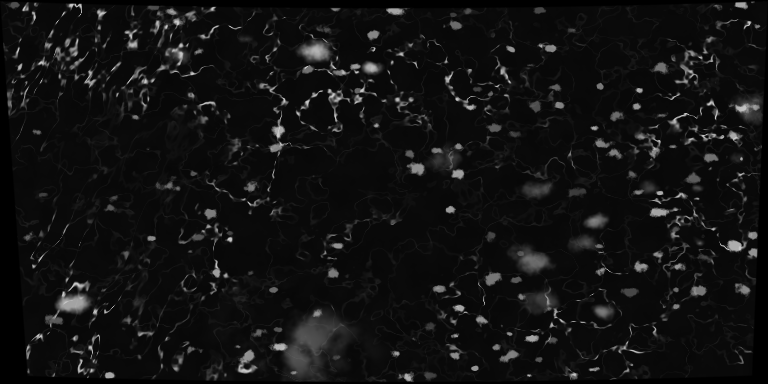
Reproduce this texture procedurally as a Shadertoy shader.

```glsl
// Dark monochrome field of broken bright filaments, small clumps and soft clouds.

float hash(vec2 p) {
    return fract(sin(dot(p, vec2(127.1, 311.7))) * 43758.55);
}

float noise(vec2 p) {
    vec2 i = floor(p), f = fract(p);
    f = f * f * (3.0 - 2.0 * f);
    return mix(mix(hash(i), hash(i + vec2(1, 0)), f.x),
               mix(hash(i + vec2(0, 1)), hash(i + vec2(1, 1)), f.x), f.y);
}

float fbm(vec2 p) {
    float sum = 0.0, amp = 0.5;
    for (int i = 0; i < 4; i++) {
        sum += amp * noise(p);
        p = mat2(1.6, 1.2, -1.2, 1.6) * p + 7.3;
        amp *= 0.5;
    }
    return sum;
}

// Scattered blobs with ragged outlines, one candidate per grid cell
float puffs(vec2 p, float cells, float chance, float softness, float seed) {
    vec2 g = p * cells, home = floor(g);
    float ragged = (fbm(p * cells * 2.6 + seed) - 0.47) * 2.4;
    float light = 0.0;
    for (int y = -1; y <= 1; y++)
    for (int x = -1; x <= 1; x++) {
        vec2 cell = home + vec2(x, y);
        vec2 id = cell + seed;
        float crowd = smoothstep(0.32, 0.62, fbm(id * 0.3));
        float present = step(hash(id), chance * crowd);
        vec2 center = cell + 0.15 + 0.7 * vec2(hash(id + 3.1), hash(id + 5.7));
        float size = mix(0.14, 0.38, hash(id + 9.2));
        vec2 d = (g - center) * vec2(0.8, 1.3);
        float shape = 1.0 - length(d) / size + ragged;
        float glow = mix(0.25, 0.85, hash(id + 12.4));
        float reach = smoothstep(2.2, 1.2, length(d) / size);
        light = max(light, present * glow * reach * smoothstep(0.0, softness, shape));
    }
    return light;
}

// Crinkled contour lines, slanted and stretched toward the left side
float filaments(vec2 p, float width) {
    vec2 warped = p + 0.03 * vec2(noise(p * 13.0), noise(p * 13.0 + 31.0));
    vec2 slanted = vec2(dot(warped, vec2(0.89, -0.45)) * 19.0,
                        dot(warped, vec2(0.45, 0.89)) * 7.0);
    float field = mix(fbm(warped * vec2(13.0, 15.0)), fbm(slanted),
                      smoothstep(0.75, 0.2, p.x));
    return smoothstep(width, 0.0, abs(field - 0.47));
}

// Tapered frame with slightly bowed top and bottom
float frame(vec2 p) {
    float bow = 0.018 * (p.x - 1.0) * (p.x - 1.0);
    float side = min(p.x - 0.073 * (1.0 - p.y), 2.0 - 0.042 * (1.0 - p.y) - p.x);
    float ends = min(p.y - 0.005 - bow, 0.979 + bow - p.y);
    return smoothstep(-0.002, 0.003, min(side, ends));
}

void mainImage(out vec4 fragColor, in vec2 fragCoord) {
    vec2 p = fragCoord / iResolution.xy * vec2(2.0, 1.0);
    float right = smoothstep(0.3, 1.3, p.x);

    // Dim ground with faint mottling
    float light = 0.026 + 0.02 * fbm(p * 25.0);

    // Broken filaments with bright grains
    float patches = smoothstep(0.38, 0.66, fbm(p * 5.0 + 17.0));
    float grain = smoothstep(0.3, 0.9, noise(p * 85.0));
    light += filaments(p, 0.035) * (0.025 + 0.75 * patches * grain);
    light += 0.08 * filaments(p + 4.0, 0.03) * noise(p * 60.0 + 9.0);

    // Thin haze low in the field
    float haze = smoothstep(0.26, 0.0, length((p - vec2(0.77, 0.1)) * vec2(1.0, 1.2)));
    light += 0.3 * haze * smoothstep(0.35, 0.75, fbm(p * 14.0 + 3.0));

    // Small crisp clumps and larger soft clouds
    float clumps = puffs(p, 19.0, mix(0.2, 0.5, right), 0.7, 41.0);
    float clouds = puffs(p, 7.5, 0.6 * right, 1.3, 83.0);
    light = 1.0 - (1.0 - light) * (1.0 - 0.8 * clumps) * (1.0 - 0.85 * clouds);

    fragColor = vec4(vec3(min(light, 0.78) * frame(p)), 1.0);
}
```
